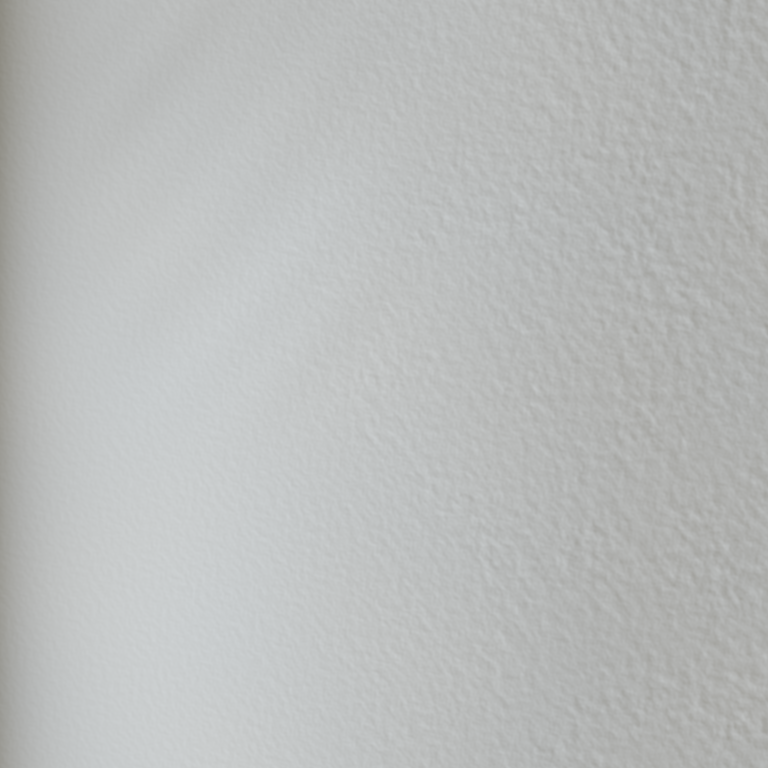
Reproduce this texture procedurally as a Shadertoy shader.

```glsl
// Softly lit grey plaster wall, smooth at the left and grainier towards the right.

const vec3 SHADOW_GREY = vec3(0.620, 0.618, 0.597);
const vec3 MID_GREY    = vec3(0.688, 0.692, 0.685);
const vec3 LIGHT_GREY  = vec3(0.772, 0.784, 0.785);
const vec2 LIGHT_DIR   = vec2(-0.80, -0.60);

vec2 hashGradient(vec2 cell) {
    vec3 h = fract(cell.xyx * vec3(0.1031, 0.1030, 0.0973));
    h += dot(h, h.yzx + 33.33);
    float angle = 6.28318 * fract((h.x + h.y) * h.z);
    return vec2(cos(angle), sin(angle));
}

float gradientNoise(vec2 p) {
    vec2 i = floor(p), f = p - i;
    vec2 u = f * f * f * (f * (f * 6.0 - 15.0) + 10.0);
    float a = dot(hashGradient(i), f);
    float b = dot(hashGradient(i + vec2(1, 0)), f - vec2(1, 0));
    float c = dot(hashGradient(i + vec2(0, 1)), f - vec2(0, 1));
    float d = dot(hashGradient(i + vec2(1, 1)), f - vec2(1, 1));
    return mix(mix(a, b, u.x), mix(c, d, u.x), u.y);
}

// Plaster height: grains a little longer across the light, finer ones on top
float plasterHeight(vec2 p, float frequency) {
    vec2 across = vec2(-LIGHT_DIR.y, LIGHT_DIR.x);
    vec2 q = vec2(dot(p, LIGHT_DIR), 0.85 * dot(p, across)) * frequency;
    return gradientNoise(q) + 0.5 * gradientNoise(q * 2.1 + 17.3);
}

// Side-lit relief: height difference along the light direction
float relief(vec2 p, float frequency) {
    vec2 reach = LIGHT_DIR * 0.22 / frequency;
    return plasterHeight(p - reach, frequency) - plasterHeight(p + reach, frequency);
}

// Broad light: dark left edge, dim upper left, slow fall-off to the right
float wallLight(vec2 uv) {
    float light = 0.794;
    light -= 0.108 * smoothstep(0.22, 0.98, uv.x + 0.10 * (0.5 - uv.y));
    light -= 0.185 * exp(-uv.x / 0.052);
    light -= 0.062 * smoothstep(0.45, 1.05, uv.y) * (1.0 - smoothstep(0.25, 0.85, uv.x));
    return light + 0.010 * gradientNoise(uv * 4.0 + 3.7);
}

// Faint diagonal beams fading away from the upper left
float lightBeams(vec2 uv) {
    float across = dot(uv, vec2(0.75, -0.66));
    float along = dot(uv, vec2(0.66, 0.75));
    float fade = smoothstep(0.35, 0.65, uv.y) * smoothstep(0.05, 0.2, uv.x)
               * (1.0 - smoothstep(0.35, 0.65, uv.x));
    return fade * gradientNoise(vec2(across * 15.0, along * 1.5));
}

// Grey ramp: warm in shadow, cool in light
vec3 wallColour(float light) {
    vec3 dark = mix(SHADOW_GREY, MID_GREY, (light - 0.62) / 0.07);
    vec3 bright = mix(MID_GREY, LIGHT_GREY, (light - 0.69) / 0.085);
    return light < 0.69 ? dark : bright;
}

void mainImage(out vec4 fragColor, in vec2 fragCoord) {
    vec2 uv = fragCoord / iResolution.xy;

    // Grain gets larger and deeper towards the right
    float nearness = smoothstep(0.35, 0.95, uv.x);
    float fineGrain = relief(uv, 125.0) * mix(0.012, 0.022, smoothstep(0.0, 0.6, uv.x));
    float mediumGrain = relief(uv + 5.1, 80.0) * 0.032 * smoothstep(0.1, 0.75, uv.x);
    float coarseGrain = relief(uv + 9.4, 50.0) * 0.042 * nearness;
    float patches = 0.85 + 0.6 * gradientNoise(uv * 9.0);

    float light = wallLight(uv) + 0.026 * lightBeams(uv);
    light += fineGrain + (mediumGrain + coarseGrain) * patches;

    // Slow drift between warm and cool areas
    vec3 tint = vec3(0.004, 0.0, -0.004) * gradientNoise(uv * 5.0 + 21.0);
    fragColor = vec4(clamp(wallColour(light) + tint, 0.0, 1.0), 1.0);
}
```
